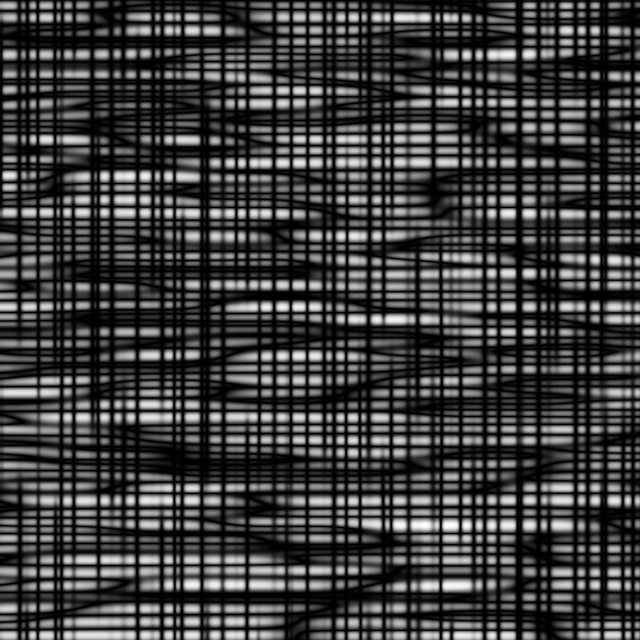
Reproduce this texture procedurally as a WebGL 2 fragment shader.

```glsl
#version 300 es
precision highp float;

uniform vec2 u_resolution;
out vec4 fragColor;

// Rows: bright wavy bars
const float ROW_COUNT = 53.0;
const float ROW_CHANGES = 5.0;      // changes along a row, across the canvas
const float ROW_JITTER = 0.25;
const float ROW_DRIFT = 0.09;
const float ROW_SPREAD = 0.18;      // typical size of the row noise
const float CREASE_SOFTNESS = 0.2;  // rounding of the dark lines between bars

// Columns: dark straight threads, sizes in parts of their spacing
const float COLUMN_COUNT = 53.0;
const float COLUMN_CHANGES = 4.0;
const float COLUMN_JITTER = 0.42;
const float COLUMN_DRIFT = 0.06;
const float THREAD_THIN = 0.20;
const float THREAD_THICK = 0.34;
const vec2 THREAD_PRESENCE = vec2(-0.85, -0.1);  // noise from absent to full

// Tone
const float GAIN = 0.68;
const float WHITE = 1.1;

// Integer hash of a cell and a seed, from 0 to 1
float hash(ivec2 cell, int seed) {
    uint h = uint(cell.x) * 0x9E37u + uint(cell.y) * 0x85EBCA6Bu + uint(seed) * 0xC2B2u;
    h = (h ^ (h >> 16)) * 0x7FEB352Du;
    h = (h ^ (h >> 15)) * 0x846CA68Bu;
    h ^= h >> 16;
    return float(h >> 8) / 16777216.0;
}

float signedHash(ivec2 cell, int seed) {
    return hash(cell, seed) * 2.0 - 1.0;
}

float fade(float t) {
    return t * t * t * (t * (t * 6.0 - 15.0) + 10.0);
}

// Smooth noise along one thread, from -1 to 1; the floor keeps values off zero
float threadNoise(float along, int thread, float minimum, int seed) {
    along += hash(ivec2(thread, 0), seed + 1);
    ivec2 cell = ivec2(thread, int(floor(along)));
    vec2 ends = vec2(signedHash(cell, seed), signedHash(cell + ivec2(0, 1), seed));
    ends = mix(ends, sign(ends), minimum);
    return mix(ends.x, ends.y, fade(fract(along)));
}

// Ramp through zero at the jittered centre of one row
float rowRamp(float offset, float along, int row) {
    float centre = ROW_JITTER * signedHash(ivec2(row, 0), 3);
    return threadNoise(along, row, 0.5, 11) * (offset - centre)
         + threadNoise(along * 0.5, row, 0.0, 23) * ROW_DRIFT;
}

// Brightness of the bars; dark where the stretched noise crosses zero
float rowBars(vec2 uv) {
    float across = uv.y * ROW_COUNT;
    float along = uv.x * ROW_CHANGES;
    int row = int(floor(across));
    float f = fract(across);
    float noise = mix(rowRamp(f, along, row), rowRamp(f - 1.0, along, row + 1), fade(f));
    return length(vec2(noise / ROW_SPREAD, CREASE_SOFTNESS)) - CREASE_SOFTNESS;
}

// Light left between dark threads that fade in and out along their length
float columnLight(vec2 uv) {
    float across = uv.x * COLUMN_COUNT;
    float along = uv.y * COLUMN_CHANGES;
    float light = 1.0;
    for (int i = -1; i <= 1; i++) {
        int column = int(floor(across)) + i;
        float centre = float(column) + 0.5
                     + COLUMN_JITTER * signedHash(ivec2(column, 0), 31)
                     + COLUMN_DRIFT * threadNoise(along, column, 0.0, 37);
        float width = mix(THREAD_THIN, THREAD_THICK, hash(ivec2(column, 0), 41));
        float presence = smoothstep(THREAD_PRESENCE.x, THREAD_PRESENCE.y,
                                    threadNoise(along, column, 0.0, 47));
        float d = (across - centre) / width;
        light *= 1.0 - presence * exp(-d * d);
    }
    return light;
}

void main() {
    vec2 uv = gl_FragCoord.xy / u_resolution;

    // Soft shoulder keeps the brightest dashes from flattening
    float exposure = GAIN * rowBars(uv) * columnLight(uv);
    float brightness = min(WHITE * (1.0 - exp(-exposure)), 1.0);
    fragColor = vec4(vec3(brightness), 1.0);
}
```
